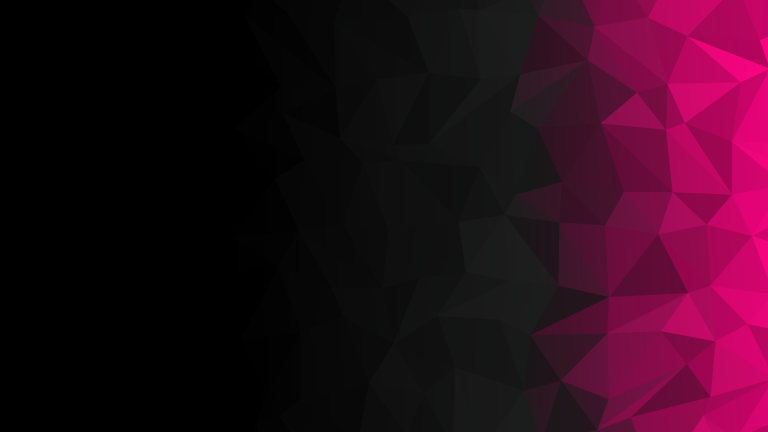
Reproduce this background procedurally as a WebGL 2 fragment shader.

```glsl
#version 300 es
precision highp float;
// Low-poly backdrop: black at the left, charcoal in the middle, magenta at the right.
// A jittered brick lattice is split into triangles; each takes its colour from
// a horizontal ramp read near its middle, with a random shift and shade.

uniform vec2 u_resolution;
out vec4 fragColor;

const float ROWS = 8.5;           // lattice rows over the canvas height
const float JITTER = 0.36;        // vertex displacement, in cells
const float FLATNESS = 0.65;      // 1 = one flat colour per facet
const float TILT = 0.045;         // leftward lean of the bright side toward the top
const float SHIFT = 0.038;        // random ramp shift of magenta facets
const float SHADE = 0.17;         // random brightness of facets
const float GREY_START = 0.32;
const float PINK_START = 0.69;
const vec3 CHARCOAL = vec3(0.102, 0.104, 0.103);
const vec3 DUSK     = vec3(0.210, 0.080, 0.145);
const vec3 WINE     = vec3(0.400, 0.060, 0.235);
const vec3 BERRY    = vec3(0.570, 0.040, 0.305);
const vec3 MAGENTA  = vec3(0.730, 0.025, 0.375);
const vec3 HOT_PINK = vec3(0.900, 0.010, 0.470);

vec2 hash2(vec2 p) {
    vec3 q = fract(p.xyx * vec3(0.1031, 0.1030, 0.0973));
    q += dot(q, q.yzx + 33.33);
    return fract((q.xx + q.yz) * q.zy);
}

float cross2(vec2 a, vec2 b) { return a.x * b.y - a.y * b.x; }

float signedArea(vec2 a, vec2 b, vec2 c) { return cross2(b - a, c - a); }

float linearStep(float a, float b, float x) { return clamp((x - a) / (b - a), 0.0, 1.0); }

// Lattice vertex: alternate rows are staggered, then every point is displaced
vec2 latticePoint(vec2 id) {
    float stagger = 0.5 * mod(id.y, 2.0) - 0.25;
    return id + vec2(stagger, 0.0) + JITTER * (2.0 * hash2(id + 57.0) - 1.0);
}

// Signed distance to the line a-b, positive on its left
float edgeDistance(vec2 p, vec2 a, vec2 b) {
    return cross2(b - a, p - a) / max(length(b - a), 0.0001);
}

// Colour ramp over the canvas width
vec3 ramp(float x) {
    vec3 c = CHARCOAL * linearStep(GREY_START, PINK_START, x);
    c = mix(c, DUSK, linearStep(PINK_START, 0.735, x));
    c = mix(c, WINE, linearStep(0.735, 0.80, x));
    c = mix(c, BERRY, linearStep(0.80, 0.87, x));
    c = mix(c, MAGENTA, linearStep(0.87, 0.94, x));
    return mix(c, HOT_PINK, linearStep(0.94, 1.02, x));
}

// Facet colour; positions are in lattice units
vec3 facetColor(vec2 p, vec2 middle, vec2 seed, float aspect) {
    vec2 jitter = 2.0 * hash2(seed) - 1.0;
    vec2 q = mix(p, middle, FLATNESS) / ROWS;
    float x = q.x / aspect;
    float pinkness = smoothstep(PINK_START - 0.03, 0.82, x);
    x += pinkness * TILT * (q.y - 0.5);
    x += mix(0.015, SHIFT, pinkness) * jitter.x;
    return ramp(x) * (1.0 + SHADE * jitter.y);
}

// Adds one antialiased triangle: rgb is weighted colour, a is coverage
void addFacet(inout vec4 sum, vec2 p, vec2 a, vec2 b, vec2 c, vec2 seed, float pixel, float aspect) {
    float d = min(edgeDistance(p, a, b), min(edgeDistance(p, b, c), edgeDistance(p, c, a)));
    float coverage = clamp(0.5 + d / pixel, 0.0, 1.0);
    if (coverage > 0.0)
        sum += coverage * vec4(facetColor(p, (a + b + c) / 3.0, seed, aspect), 1.0);
}

void main() {
    float aspect = u_resolution.x / u_resolution.y;
    float pixel = ROWS / u_resolution.y;
    vec2 p = gl_FragCoord.xy * pixel;
    vec4 sum = vec4(0.0);

    // Visit nearby quads, cutting each along its better-shaped diagonal
    for (int j = -1; j <= 1; j++) {
        for (int i = -1; i <= 1; i++) {
            vec2 id = floor(p) + vec2(float(i), float(j));
            vec2 a = latticePoint(id);
            vec2 b = latticePoint(id + vec2(1.0, 0.0));
            vec2 c = latticePoint(id + vec2(1.0, 1.0));
            vec2 d = latticePoint(id + vec2(0.0, 1.0));
            vec2 seed = id + 113.0;
            float cutAC = min(signedArea(a, b, c), signedArea(a, c, d));
            float cutBD = min(signedArea(a, b, d), signedArea(b, c, d));
            if (cutAC > cutBD) {
                addFacet(sum, p, a, b, c, seed, pixel, aspect);
                addFacet(sum, p, a, c, d, seed + 71.0, pixel, aspect);
            } else {
                addFacet(sum, p, a, b, d, seed, pixel, aspect);
                addFacet(sum, p, b, c, d, seed + 71.0, pixel, aspect);
            }
        }
    }

    vec3 color = sum.a > 0.001 ? sum.rgb / sum.a : ramp(p.x / (ROWS * aspect));
    fragColor = vec4(color, 1.0);
}
```
